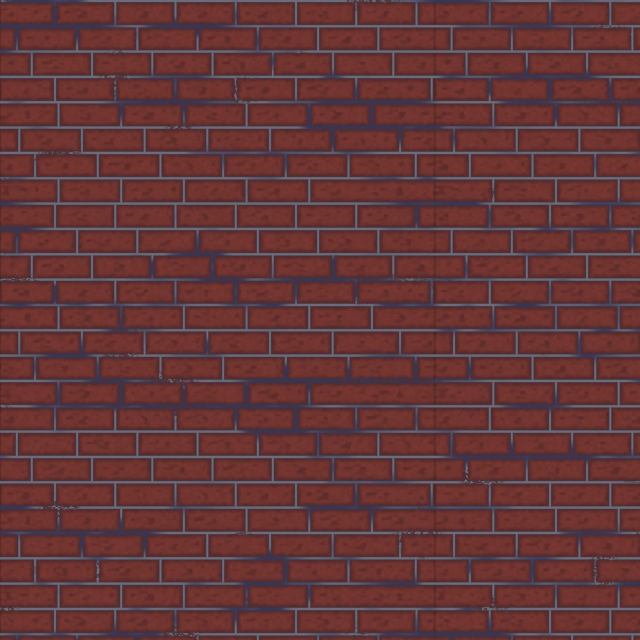
This texture is drawn by a Shadertoy shader. Its source:

```glsl
// Dark red brick wall with uneven blue-grey mortar, laid in a repeating block of eight courses.

const float COURSES = 25.26;      // courses over the canvas height; one course is the unit
const float BLOCK_WIDTH = 17.16;  // width after which the joints repeat
const float JOINT_HALF = 0.047;

const vec3 BRICK_EDGE   = vec3(0.335, 0.165, 0.170);
const vec3 BRICK_FACE   = vec3(0.455, 0.208, 0.188);
const vec3 BRICK_STAIN  = vec3(0.350, 0.165, 0.165);
const vec3 MORTAR_LIGHT = vec3(0.425, 0.450, 0.510);
const vec3 MORTAR_NAVY  = vec3(0.205, 0.215, 0.345);
const vec3 JOINT_SHADE  = vec3(0.285, 0.195, 0.235);

// Per course: first joint, number of evenly spaced joints, extra joint (0 = none)
const vec3 LAYOUT[8] = vec3[8](
    vec3(2.171, 7.0, 0.0),  vec3(0.665, 7.0, 0.0),
    vec3(1.255, 7.0, 0.0),  vec3(2.171, 6.0, 17.04),
    vec3(2.310, 6.0, 0.0),  vec3(0.760, 6.0, 15.79),
    vec3(1.385, 6.0, 16.41), vec3(2.310, 5.0, 0.0));

float hash(vec2 p) {
    vec3 q = fract(vec3(p.xyx) * 0.1031);
    q += dot(q, q.yzx + 33.33);
    return fract((q.x + q.y) * q.z);
}

float noise(vec2 p) {
    vec2 cell = floor(p), f = fract(p);
    f = f * f * (3.0 - 2.0 * f);
    return mix(mix(hash(cell), hash(cell + vec2(1, 0)), f.x),
               mix(hash(cell + vec2(0, 1)), hash(cell + vec2(1, 1)), f.x), f.y);
}

// Distances from p to the left and right joints of its brick
vec2 jointDistances(vec2 p) {
    int course = int(mod(floor(p.y), 8.0));
    vec3 row = LAYOUT[course];
    float pitch = course < 4 ? 2.378 : 2.474;
    float x = row.x + mod(p.x - row.x, BLOCK_WIDTH);
    float k = min(floor((x - row.x) / pitch), row.y - 1.0);
    float left = row.x + k * pitch;
    float right = left + pitch;
    if (k > row.y - 1.5) {
        right = row.x + BLOCK_WIDTH;
        if (row.z > 0.0) {
            if (x < row.z) right = row.z;
            else left = row.z;
        }
    }
    return vec2(x - left, right - x);
}

// Brick face: dark rim, warm middle and similar stains on every brick
vec3 brickColor(vec2 p, vec2 local, float edge) {
    float rim = smoothstep(0.05, 0.29, edge + 0.08 * (noise(p * 6.0) - 0.5));
    float mottle = 0.65 * noise(local * vec2(4.2, 6.5) + 7.0) + 0.35 * noise(p * vec2(5.0, 7.0));
    float middle = smoothstep(0.22, 0.40, edge);
    float stain = middle * smoothstep(0.48, 0.78, mottle);
    vec3 color = mix(BRICK_EDGE, BRICK_FACE, rim);
    color = mix(color, BRICK_STAIN, 0.75 * stain);
    return color * (0.96 + 0.08 * noise(p * 9.0));
}

// Mortar tone drifts between pale grey and navy
float navyAmount(vec2 p) {
    float drift = 0.75 * noise(p * vec2(0.38, 0.95) + 11.0) + 0.25 * noise(p * vec2(1.3, 2.0));
    return smoothstep(0.46, 0.76, drift);
}

// Worn stretches where the mortar breaks into grains
float wearAmount(vec2 p) {
    return smoothstep(0.76, 0.86, noise(p * vec2(0.42, 0.8) + 43.0));
}

void mainImage(out vec4 fragColor, in vec2 fragCoord) {
    vec2 uv = fragCoord / iResolution.y;
    vec2 p = vec2(uv.x, 1.0 - uv.y) * COURSES - vec2(0.0, 0.035);
    float pixel = COURSES / iResolution.y;

    // Brick and joint geometry
    vec2 sides = jointDistances(p);
    float height = fract(p.y);
    float acrossDist = min(height, 1.0 - height);
    float uprightDist = min(sides.x, sides.y);
    float edge = min(acrossDist, uprightDist);

    // Brick face and a faint seam between blocks
    vec3 color = brickColor(p, vec2(sides.x, height), edge);
    float seam = abs(mod(p.x + 0.5 * BLOCK_WIDTH, BLOCK_WIDTH) - 0.5 * BLOCK_WIDTH);
    color *= 1.0 - 0.14 * (1.0 - smoothstep(0.02, 0.08, seam));

    // Soft shade beside the joints
    float navy = navyAmount(p);
    float wear = wearAmount(p);
    float shade = 1.0 - smoothstep(0.03, mix(0.13, 0.20, navy), edge);
    color = mix(color, mix(JOINT_SHADE, MORTAR_NAVY, 0.4 * navy), 0.7 * shade);

    // Mortar lines, grainy where worn
    float grain = noise(p * vec2(15.0, 17.0));
    float jitter = wear * 0.07 * (noise(p * 11.0 + 5.0) - 0.5);
    float soft = max(0.75 * pixel, 0.03);
    float lineDist = min(acrossDist, uprightDist + 0.008) + jitter;
    float mortar = 1.0 - smoothstep(JOINT_HALF - soft, JOINT_HALF + soft, lineDist);
    mortar *= mix(1.0, smoothstep(0.35, 0.65, grain), 0.85 * wear);
    vec3 mortarColor = mix(MORTAR_LIGHT, MORTAR_NAVY, navy);
    color = mix(color, mortarColor, 0.92 * mortar);

    fragColor = vec4(color, 1.0);
}
```
